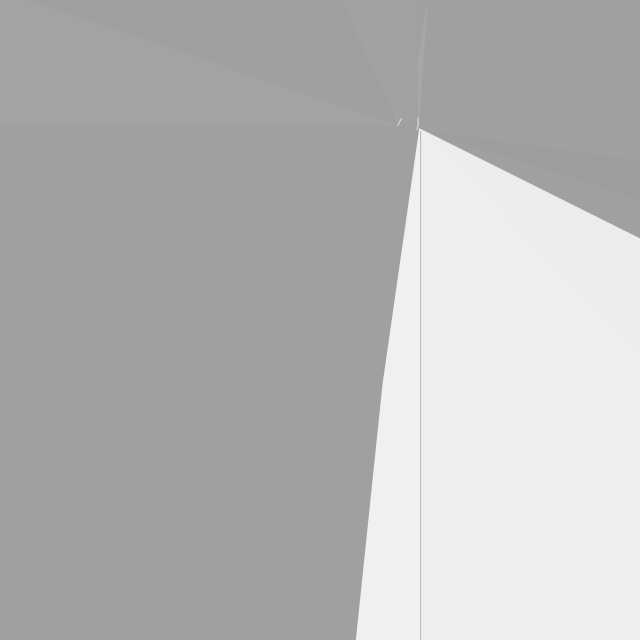
A WebGL 1 fragment shader for this background:

```glsl
precision highp float;
uniform vec2 u_resolution;

// Width of one pixel in canvas units
float pixelWidth() {
  return 1.0 / min(u_resolution.x, u_resolution.y);
}

// Smooth coverage of the half-plane to the right of the direction a -> b
float rightOf(vec2 p, vec2 a, vec2 b) {
  vec2 along = normalize(b - a);
  float d = dot(p - a, vec2(along.y, -along.x));
  return clamp(0.5 + d / pixelWidth(), 0.0, 1.0);
}

// Smooth coverage of a thin stroke from a to b
float stroke(vec2 p, vec2 a, vec2 b, float halfWidth) {
  vec2 ab = b - a;
  float t = clamp(dot(p - a, ab) / dot(ab, ab), 0.0, 1.0);
  float d = length(p - a - ab * t);
  return clamp(0.5 + (halfWidth - d) / pixelWidth(), 0.0, 1.0);
}

// Grey facets fanning out from the hub and the apex
float greyFacets(vec2 p, vec2 hub, vec2 apex) {
  float upper = 0.639;
  upper = mix(upper, 0.627, rightOf(p, hub, vec2(0.039, 1.0)));
  upper = mix(upper, 0.622, rightOf(p, hub, vec2(0.443, 1.0)));
  upper = mix(upper, 0.637, rightOf(p, hub, vec2(0.534, 1.0)));
  upper = mix(upper, 0.633, rightOf(p, hub, vec2(0.625, 1.0)));
  upper = mix(upper, 0.629, rightOf(p, vec2(0.653, 0.8), vec2(0.653, 1.0)));

  // Pale sliver rising above the apex
  float sliver = rightOf(p, vec2(0.6536, 0.805), vec2(0.6523, 0.902));
  sliver *= rightOf(p, vec2(0.6523, 0.902), vec2(0.668, 1.0));
  sliver *= rightOf(p, vec2(0.668, 1.0), vec2(0.655, 0.805));
  upper = mix(upper, 0.655, sliver);

  float grey = mix(0.627, upper, rightOf(p, hub, vec2(0.0, hub.y)));

  // Darker wedge on the right
  float wedge = rightOf(p, apex, vec2(1.0, 0.749));
  wedge *= 1.0 - rightOf(p, apex, vec2(1.0, 0.6875));
  return mix(grey, 0.618, wedge);
}

// Pale facets inside the bright sheet
float paleFacets(vec2 p, vec2 apex) {
  float seamX = 0.6573;
  float pale = mix(0.943, 0.933, rightOf(p, vec2(seamX, 0.0), vec2(seamX, 1.0)));
  float upperRight = 1.0 - rightOf(p, apex, vec2(1.0, 0.453));
  pale = mix(pale, 0.925, upperRight * step(apex.x, p.x));
  return mix(pale, 0.7, stroke(p, vec2(seamX, -0.1), vec2(seamX, 0.795), 0.0007));
}

void main() {
  vec2 p = gl_FragCoord.xy / u_resolution;
  vec2 hub = vec2(0.623, 0.8045);
  vec2 apex = vec2(0.6605, 0.797);
  vec2 knee = vec2(0.5977, 0.3997);

  // Bright sheet bounded by a bent left edge and a sloping top edge
  float sheet = rightOf(p, apex, vec2(1.0, 0.6276));
  sheet *= min(rightOf(p, vec2(0.556, 0.0), knee),
               rightOf(p, knee, vec2(0.654, 0.792)));
  float shade = mix(greyFacets(p, hub, apex), paleFacets(p, apex), sheet);

  // Small white glints beside the hub and the apex
  float glints = stroke(p, vec2(0.6215, 0.804), vec2(0.627, 0.8145), 0.0006);
  glints = max(glints, stroke(p, vec2(0.653, 0.816), vec2(0.6535, 0.805), 0.0006));
  glints = max(glints, stroke(p, vec2(0.6535, 0.805), vec2(0.6515, 0.797), 0.0006));
  shade = mix(shade, 0.95, glints);

  gl_FragColor = vec4(vec3(shade), 1.0);
}
```
